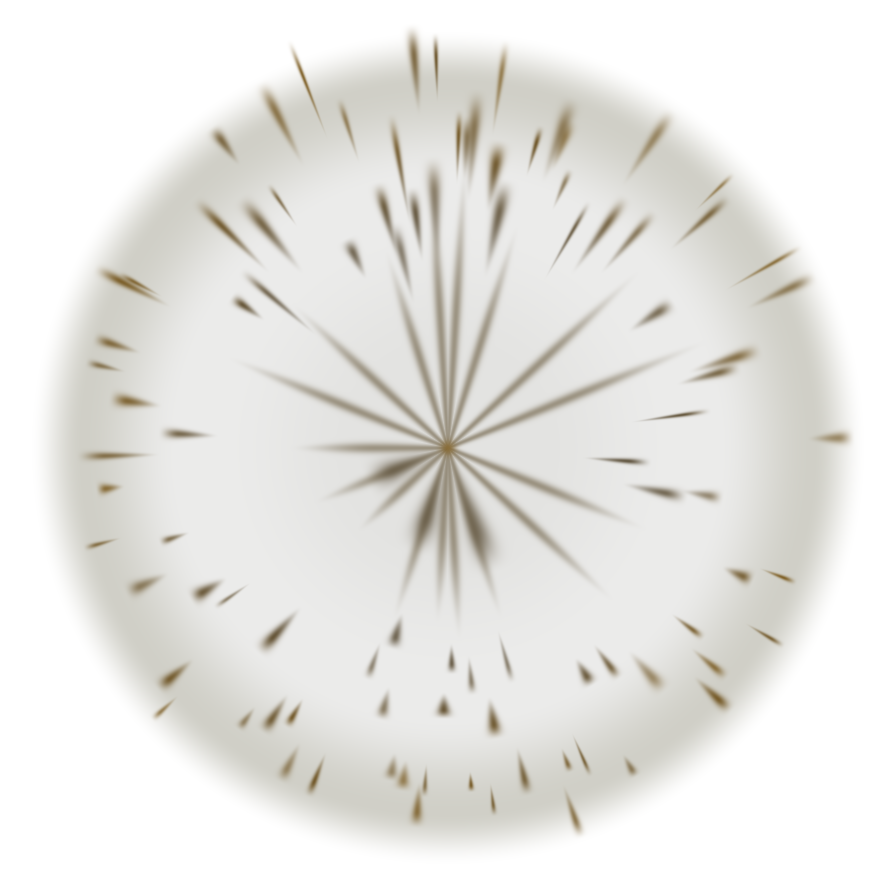
Write a WebGL 2 fragment shader that draws this background.

```glsl
#version 300 es
precision highp float;

uniform vec2 u_resolution;
out vec4 outColor;

#define FLECKS 92
#define SPOKES 14
#define RIM_RADIUS 0.408
#define DISC_RADIUS 0.468
#define SPOKE_WARP 0.38
#define FLECK_WARP 0.22
#define FLECK_WIDTH 0.0095
#define SPOKE_WIDTH 0.0048

const float TAU = 6.2831853;
const vec3 PAPER = vec3(0.922, 0.922, 0.918);
const vec3 CORE = vec3(0.890, 0.890, 0.882);
const vec3 RIM = vec3(0.815, 0.812, 0.780);
const vec3 UMBER = vec3(0.34, 0.29, 0.20);
const vec3 GOLD = vec3(0.48, 0.35, 0.11);
const vec3 TAUPE = vec3(0.46, 0.41, 0.31);

float hash(float n, float salt) {
    return fract(sin(dot(vec2(n, salt), vec2(12.9898, 78.233))) * 43758.5453);
}

// Crowds evenly spaced angles toward the vertical axis
float crowd(float angle, float amount) {
    return angle + amount * sin(2.0 * angle);
}

// Radial local frame: x runs 0 to 1 along the streak, y is the offset across
vec2 streakFrame(vec2 p, float angle, float inner, float span) {
    vec2 dir = vec2(cos(angle), sin(angle));
    return vec2((dot(p, dir) - inner) / span, dot(p, vec2(-dir.y, dir.x)));
}

float softLine(float offset, float width) {
    float d = offset / width;
    return exp(-d * d);
}

// Teardrop: thin toward the centre, broad and blunt outside
float fleck(vec2 q, float width) {
    float fade = smoothstep(0.0, 0.65, q.x) * (1.0 - smoothstep(0.65, 1.0, q.x));
    return fade * softLine(q.y, width * (0.25 + 0.75 * clamp(q.x, 0.0, 1.0)));
}

// Thin ray that swells in the middle and dissolves at its tip
float spoke(vec2 q, float width) {
    float t = clamp(q.x, 0.0, 1.0);
    float fade = smoothstep(-0.02, 0.03, q.x) * (1.0 - smoothstep(0.45, 1.0, q.x));
    return fade * softLine(q.y, width * (0.5 + 0.7 * sin(t * TAU * 0.5)));
}

float raySpan(float angle, float id) {
    return 0.24 + 0.06 * sin(angle + 0.4) + 0.10 * (hash(id, 7.0) - 0.5);
}

// Pale disc with a shaded rim that melts into white
vec3 disc(float r) {
    vec3 color = mix(CORE, PAPER, smoothstep(0.10, 0.26, r));
    color = mix(color, RIM, smoothstep(0.30, RIM_RADIUS, r));
    return mix(color, vec3(1.0), smoothstep(RIM_RADIUS, DISC_RADIUS, r));
}

void main() {
    vec2 p = (gl_FragCoord.xy - 0.5 * u_resolution) / min(u_resolution.x, u_resolution.y);
    float r = length(p);
    vec3 color = disc(r);

    // Long rays crowded toward the vertical
    float rays = 0.0;
    for (int i = 1; i < SPOKES; i++) {
        float id = float(i);
        float angle = crowd(id * TAU / float(SPOKES), SPOKE_WARP);
        rays = max(rays, spoke(streakFrame(p, angle, 0.0, raySpan(angle, id)), SPOKE_WIDTH));
    }

    // Four rays mirrored about the horizontal
    for (int i = 0; i < 4; i++) {
        float id = float(i);
        float angle = floor(id * 0.5) * TAU * 0.5 + 0.39 * (1.0 - 2.0 * mod(id, 2.0));
        rays = max(rays, spoke(streakFrame(p, angle, 0.0, raySpan(angle, id)), SPOKE_WIDTH));
    }
    color = mix(color, TAUPE, 0.65 * rays);

    // Short feathered fans below the centre
    for (int i = 0; i < 3; i++) {
        float k = float(i);
        float angle = 5.06 - 0.52 * k - 0.122 * k * k;
        vec2 q = streakFrame(p, angle, 0.0, 0.15 - 0.025 * k);
        color = mix(color, UMBER, 0.65 * fleck(q, 0.016));
    }

    // Scattered flecks, densest near the rim
    for (int i = 0; i < FLECKS; i++) {
        float id = float(i);
        float angle = crowd((id + hash(id, 1.0)) * TAU / float(FLECKS), FLECK_WARP);
        float middle = 0.15 + 0.28 * pow(hash(id, 2.0), 0.45);
        float span = mix(0.035, 0.10, hash(id, 3.0)) * (1.0 + 0.35 * sin(angle));
        float width = FLECK_WIDTH * mix(0.3, 1.0, hash(id, 4.0));
        float cover = fleck(streakFrame(p, angle, middle - 0.5 * span, span), width);
        vec3 tint = mix(UMBER, GOLD, smoothstep(0.22, 0.40, r) * mix(0.5, 1.0, hash(id, 5.0)));
        color = mix(color, tint, cover * mix(0.6, 0.95, hash(id, 6.0)));
    }

    // Warm hub
    color = mix(color, GOLD, 0.8 * softLine(r, 0.008));
    outColor = vec4(color, 1.0);
}
```
